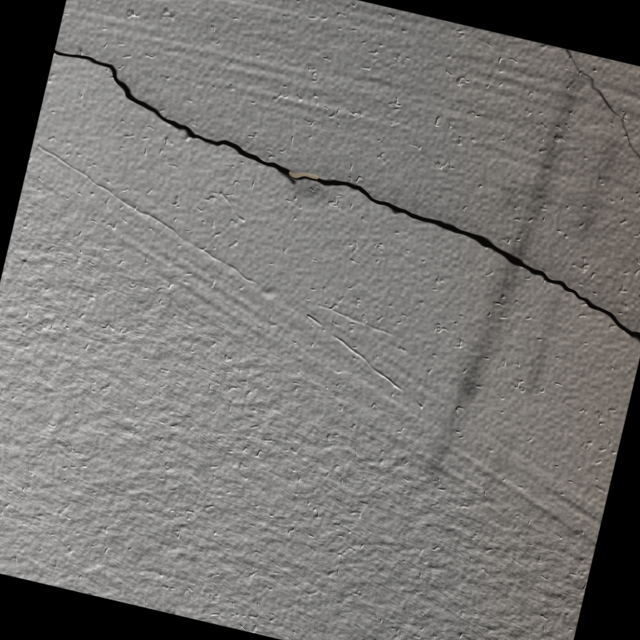
Write a WebGL 2 fragment shader that draws this texture.

```glsl
#version 300 es
precision highp float;
// Tilted slab of weathered plaster with a long crack, trowel marks and dark streaks.
uniform vec2 u_resolution;
out vec4 outColor;

const float TILT = 0.2306;
const vec3 WARM_TINT = vec3(1.05, 0.99, 0.93);
const vec3 COOL_TINT = vec3(1.004, 1.0, 0.99);
const vec3 CRACK_BLACK = vec3(0.035, 0.03, 0.025);
const vec3 CHIP_TAN = vec3(0.62, 0.56, 0.48);
const int KNOTS = 18;
const vec2 CRACK[KNOTS] = vec2[KNOTS](
  vec2(0.080, 0.921), vec2(0.130, 0.909), vec2(0.171, 0.895), vec2(0.202, 0.854),
  vec2(0.260, 0.815), vec2(0.306, 0.785), vec2(0.352, 0.777), vec2(0.397, 0.755),
  vec2(0.436, 0.733), vec2(0.475, 0.721), vec2(0.560, 0.708), vec2(0.592, 0.681),
  vec2(0.684, 0.654), vec2(0.755, 0.622), vec2(0.814, 0.586), vec2(0.885, 0.549),
  vec2(0.938, 0.518), vec2(1.010, 0.461));

float hash(vec2 p) {
  vec3 q = fract(vec3(p.xyx) * 0.1031);
  q += dot(q, q.yzx + 33.33);
  return fract((q.x + q.y) * q.z);
}
float noise(vec2 p) {
  vec2 i = floor(p), f = fract(p);
  f = f * f * (3.0 - 2.0 * f);
  return mix(mix(hash(i), hash(i + vec2(1, 0)), f.x),
             mix(hash(i + vec2(0, 1)), hash(i + vec2(1, 1)), f.x), f.y);
}
float fbm(vec2 p) {
  float sum = 0.0;
  for (float amp = 0.5; amp > 0.05; amp *= 0.5) {
    sum += amp * noise(p);
    p = mat2(1.6, 1.2, -1.2, 1.6) * p + 17.3;
  }
  return sum;
}
vec2 rotate(vec2 p, float a) {
  return vec2(cos(a) * p.x + sin(a) * p.y, cos(a) * p.y - sin(a) * p.x);
}
float segment(vec2 p, vec2 a, vec2 b) {
  vec2 ab = b - a;
  return length(p - a - ab * clamp(dot(p - a, ab) / dot(ab, ab), 0.0, 1.0));
}
float bump(float d, float width) { return exp(-d * d / (width * width)); }

// Distance to the crack in x, signed height above it in y
vec2 crackField(vec2 p) {
  vec2 field = vec2(1.0, p.y - CRACK[0].y);
  for (int i = 0; i < KNOTS - 1; i++) {
    vec2 a = CRACK[i], b = CRACK[i + 1];
    field.x = min(field.x, segment(p, a, b));
    if (p.x >= a.x) field.y = p.y - mix(a.y, b.y, (p.x - a.x) / (b.x - a.x));
  }
  return field;
}
// Scattered ragged pits, one chance per grid cell
float pits(vec2 p, float cells) {
  vec2 g = p * cells + 0.5 * vec2(noise(p * 130.0), noise(p * 130.0 + 9.0));
  vec2 id = floor(g), centre = 0.3 + 0.4 * vec2(hash(id + 3.1), hash(id + 8.7));
  return step(0.8, hash(id)) * bump(length((g - id - centre) * vec2(0.8, 1.3)), 0.12);
}
// Broken groove along a line
float groove(vec2 p, vec2 a, vec2 b) {
  return bump(segment(p, a, b), 0.0021) * smoothstep(0.2, 0.65, noise(p * 37.0));
}
// Surface relief: coarse lower plaster, diagonal trowel band, fanned upper strokes
float relief(vec2 p) {
  vec2 w = p + 0.014 * (vec2(noise(p * 24.0), noise(p * 24.0 + 31.0)) - 0.5);
  float n = p.y - 0.77 + 0.64 * p.x;
  float coarse = smoothstep(0.04, -0.13, n), band = bump(n + 0.01, 0.08);
  float upper = smoothstep(0.0, 0.1, p.y - 0.97 + 0.42 * p.x);
  vec2 r = rotate(w, -0.42), t = rotate(p, -0.57), s = rotate(p, -0.18 - 0.25 * (1.0 - p.y));
  float h = fbm(r * vec2(52.0, 92.0)) * mix(0.25, 0.95, coarse);
  h += 0.21 * noise(p * 175.0);
  h += 0.55 * band * noise(t * vec2(6.0, 120.0)) * (0.4 + noise(p * 14.0));
  h += 0.42 * upper * noise(s * vec2(5.0, 115.0)) * (0.4 + noise(p * 12.0));
  h -= 0.35 * pits(p, 31.0) + 0.3 * pits(p + 0.37, 47.0);
  vec2 j = p + 0.004 * (noise(p * 60.0) - 0.5);
  h -= 0.60 * groove(j, vec2(0.482, 0.508), vec2(0.658, 0.366));
  h -= 0.28 * groove(j, vec2(0.500, 0.525), vec2(0.635, 0.469));
  h -= 0.32 * groove(j, vec2(0.060, 0.772), vec2(0.425, 0.542));
  h -= 0.45 * groove(j, vec2(0.345, 0.699), vec2(0.379, 0.656));
  return h - 0.5 * bump(length((j - vec2(0.420, 0.543)) * vec2(0.5, 1.0)), 0.005);
}
// Soft stain along a line, uneven in strength
float streak(vec2 p, vec2 a, vec2 b, float width) {
  return bump(segment(p, a, b), width) * (0.45 + 0.9 * noise(p * vec2(18.0, 14.0)));
}

void main() {
  vec2 p = gl_FragCoord.xy / u_resolution;
  float px = 1.0 / min(u_resolution.x, u_resolution.y);
  // Broad light and embossed relief
  vec2 jag = p + 0.009 * (vec2(noise(p * 65.0), noise(p * 65.0 + 40.0)) - 0.5);
  vec2 crack = crackField(jag);
  float above = smoothstep(-0.004, 0.012, crack.y);
  float tone = 0.605 - 0.17 * p.x - 0.03 * above - 0.025 * bump(p.y, 0.2);
  tone += 0.05 * (fbm(p * 5.0) - 0.47) + 0.06 * (noise(p * 250.0) - 0.5);
  tone += 0.72 * (relief(p) - relief(p + vec2(-0.0012, 0.0028)));
  // Stains
  float stain = streak(p, vec2(0.90, 0.88), vec2(0.815, 0.61), 0.014)
    + streak(p, vec2(0.80, 0.575), vec2(0.735, 0.40), 0.018)
    + 0.7 * streak(p, vec2(0.73, 0.39), vec2(0.675, 0.26), 0.015)
    + 0.7 * streak(p, vec2(0.957, 0.77), vec2(0.912, 0.64), 0.013)
    + 0.6 * streak(p, vec2(0.87, 0.53), vec2(0.83, 0.39), 0.010)
    + 0.5 * streak(p, vec2(0.79, 0.31), vec2(0.765, 0.23), 0.011)
    + 0.8 * streak(p, vec2(0.795, 0.695), vec2(0.800, 0.685), 0.011);
  tone -= 0.11 * stain + 0.05 * above * bump(crack.y, 0.025);
  tone -= 0.18 * bump(length((jag - vec2(0.486, 0.701)) * vec2(0.55, 1.0)), 0.012);
  vec3 color = tone * mix(COOL_TINT, WARM_TINT, smoothstep(0.6, 1.05, p.x + 0.05 * p.y));
  // Main crack, chipped lip and corner hairline
  float width = mix(0.0018, 0.0034, smoothstep(0.1, 0.24, p.x)) * (0.55 + 0.8 * noise(p * 45.0));
  color = mix(color, CRACK_BLACK, 1.0 - smoothstep(width - px, width + 1.5 * px, crack.x));
  float chip = segment(jag, vec2(0.456, 0.727), vec2(0.492, 0.722));
  color = mix(color, CHIP_TAN, 0.85 * (1.0 - smoothstep(0.002, 0.005, chip)));
  float lip = segment(jag, vec2(0.437, 0.733), vec2(0.462, 0.716));
  float hairline = min(segment(jag, vec2(0.884, 0.921), vec2(0.957, 0.831)),
                       segment(jag, vec2(0.957, 0.831), vec2(1.0, 0.757)));
  float dark = 0.85 * bump(lip, 0.004) + 0.75 * bump(hairline, 0.002) * noise(p * 40.0 + 5.0);
  color = mix(color, CRACK_BLACK, min(dark, 1.0));
  // Tilted square outline on black
  vec2 q = abs(rotate(p - 0.5, -TILT)) - 0.5;
  color *= 1.0 - smoothstep(-px, px, max(q.x, q.y));
  outColor = vec4(clamp(color, 0.0, 1.0), 1.0);
}
```
